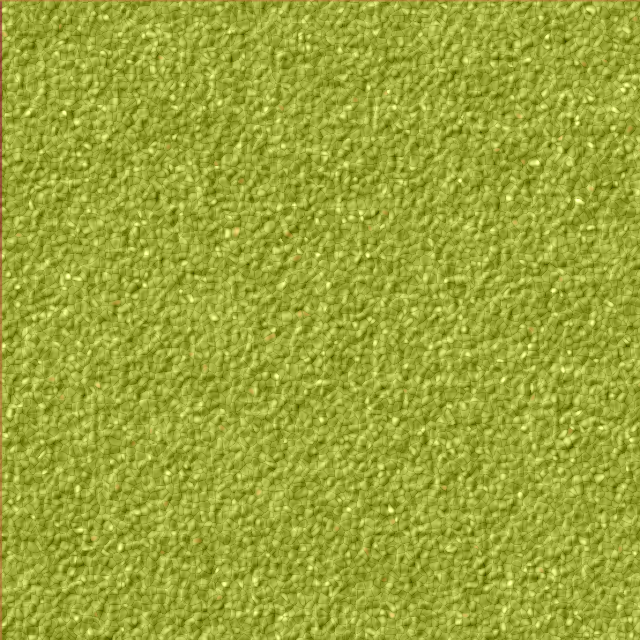
A Shadertoy shader for this texture:

```glsl
// Fine embossed yellow-green grain with pale beads, dark creases and a thin rusty border.

vec2 hash2(vec2 cell) {
    vec3 q = fract(cell.xyx * vec3(0.1031, 0.1030, 0.0973));
    q += dot(q, q.yzx + 33.33);
    return fract((q.xx + q.yz) * q.zy);
}

float noise(vec2 p) {
    vec2 cell = floor(p), f = fract(p);
    f = f * f * (3.0 - 2.0 * f);
    float low = mix(hash2(cell).x, hash2(cell + vec2(1, 0)).x, f.x);
    float high = mix(hash2(cell + vec2(0, 1)).x, hash2(cell + vec2(1, 1)).x, f.x);
    return mix(low, high, f.y);
}

// Difference of two shifted heights, lit from the upper left.
float emboss(vec2 p) {
    return noise(p) - noise(p + vec2(-0.45, 0.45));
}

// Nearest grain: offset from its centre, distance to the crease, and its cell.
void findGrain(vec2 p, out vec2 offset, out float crease, out vec2 grainCell) {
    vec2 base = floor(p);
    float nearest = 9.0, second = 9.0;
    for (int y = -1; y <= 1; y++) {
        for (int x = -1; x <= 1; x++) {
            vec2 cell = base + vec2(x, y);
            vec2 toPoint = p - cell - 0.1 - 0.8 * hash2(cell);
            float d = length(toPoint);
            if (d < nearest) {
                second = nearest;
                nearest = d;
                offset = toPoint;
                grainCell = cell;
            } else {
                second = min(second, d);
            }
        }
    }
    crease = second - nearest;
}

void mainImage(out vec4 fragColor, in vec2 fragCoord) {
    vec2 uv = fragCoord / iResolution.xy;

    // Slightly warped grains keep the outlines irregular
    vec2 warp = vec2(noise(uv * 70.0), noise(uv * 70.0 + 91.0)) - 0.5;
    vec2 offset, grainCell;
    float crease;
    findGrain(uv * 86.0 + warp * 0.8, offset, crease, grainCell);
    vec2 grain = hash2(grainCell + 300.0);
    float dome = smoothstep(0.5, 0.1, length(offset));

    // Relief of the surface
    float tone = 0.24 * emboss(uv * 105.0 + 17.0);
    tone += 0.20 * emboss(uv * vec2(165.0, 140.0) + 43.0);
    tone += 0.14 * (noise(uv * vec2(150.0, 105.0) + 7.0) - 0.5);
    tone += 0.06 * (noise(uv * 24.0 + 5.0) - 0.5);

    // Grain body, lit side and creases
    tone += 0.10 * (grain.x - 0.5) * dome;
    tone += 0.09 * dot(offset, vec2(-0.7, 0.7));
    tone -= 0.09 * (1.0 - smoothstep(0.0, 0.22, crease));

    // Pale beads and thin light filaments
    float bead = smoothstep(0.80, 0.97, grain.y) * dome;
    tone += 0.22 * bead;
    float ridge = abs(noise(uv * vec2(62.0, 44.0) + 29.0) - 0.5);
    tone += 0.07 * (1.0 - smoothstep(0.0, 0.05, ridge));

    vec3 color = vec3(0.622, 0.662, 0.232) + tone;

    // A few amber grains
    float amber = dome * step(0.992, grain.x);
    color = mix(color, vec3(0.73, 0.60, 0.22) + 0.6 * tone, 0.8 * amber);

    // Rusty border on the left and top
    float leftEdge = 1.0 - smoothstep(0.002, 0.0045, uv.x);
    float topEdge = 1.0 - smoothstep(0.001, 0.0035, 1.0 - uv.y);
    vec3 rust = mix(vec3(0.68, 0.50, 0.22), vec3(0.58, 0.28, 0.22), smoothstep(0.45, 0.75, uv.y));
    color = mix(color, rust + 0.4 * tone, 0.9 * leftEdge);
    color = mix(color, vec3(0.72, 0.54, 0.24) + 0.4 * tone, 0.85 * topEdge);

    fragColor = vec4(clamp(color, 0.0, 1.0), 1.0);
}
```
